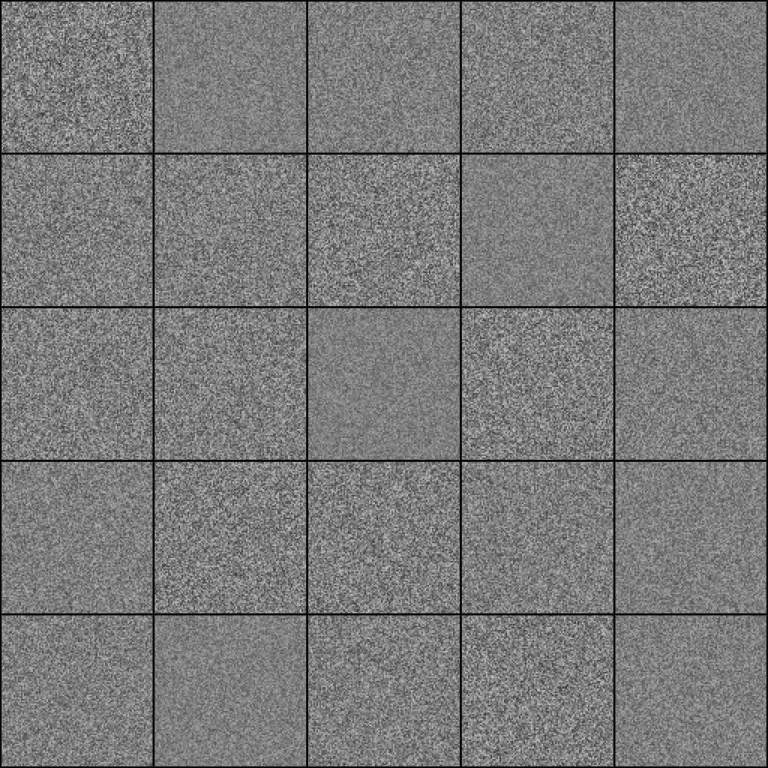
Write a WebGL 2 fragment shader that draws this pattern.

```glsl
#version 300 es
precision highp float;
precision highp int;

#define TILES 5
#define GRAINS 512.0
#define LINE_WIDTH 0.0027
#define BORDER_WIDTH 0.0021
#define GRAIN_STRENGTH 0.385
#define MID_GREY 0.495
#define LINE_GREY 0.015

uniform vec2 u_resolution;
out vec4 fragColor;

// Grain contrast of each tile, row by row from the bottom
const float TILE_CONTRAST[TILES * TILES] = float[](
    0.66, 0.48, 0.70, 0.80, 0.55,
    0.60, 0.79, 0.77, 0.69, 0.54,
    0.75, 0.74, 0.46, 0.80, 0.61,
    0.73, 0.72, 0.80, 0.49, 0.86,
    0.84, 0.49, 0.58, 0.68, 0.51);

// Integer hash of a lattice point to two values in 0..1
vec2 hash2(ivec2 cell) {
    uvec2 v = uvec2(cell) * 1664525u + 1013904223u;
    v.x += v.y * 1664525u;
    v.y += v.x * 1664525u;
    v ^= v >> 16u;
    v.x += v.y * 1664525u;
    v.y += v.x * 1664525u;
    v ^= v >> 16u;
    return vec2(v >> 8u) / 16777216.0;
}

// Two uniform values summed: a bell-like spread in -1..1
float speck(ivec2 cell) {
    vec2 h = hash2(cell);
    return h.x + h.y - 1.0;
}

// Fine grain, blended between lattice points
float grain(vec2 p) {
    p += 63.5;
    ivec2 cell = ivec2(floor(p));
    vec2 blend = smoothstep(0.0, 1.0, fract(p));
    float lower = mix(speck(cell), speck(cell + ivec2(1, 0)), blend.x);
    float upper = mix(speck(cell + ivec2(0, 1)), speck(cell + ivec2(1, 1)), blend.x);
    return mix(lower, upper, blend.y);
}

void main() {
    vec2 uv = gl_FragCoord.xy / u_resolution;
    vec2 tileUv = uv * float(TILES);

    // Noise with the contrast of its tile
    ivec2 tile = clamp(ivec2(tileUv), ivec2(0), ivec2(TILES - 1));
    float contrast = TILE_CONTRAST[tile.y * TILES + tile.x];
    float grey = MID_GREY + GRAIN_STRENGTH * contrast * grain(uv * GRAINS);

    // Dark lines centred on the tile edges, and a border inside the canvas
    vec2 edgeDistance = abs(fract(tileUv + 0.5) - 0.5) / float(TILES);
    vec2 borderDistance = min(uv, 1.0 - uv);
    vec2 depth = max(0.5 * LINE_WIDTH - edgeDistance, BORDER_WIDTH - borderDistance);
    vec2 coverage = clamp(depth * u_resolution + 0.5, 0.0, 1.0);
    grey = mix(grey, LINE_GREY, max(coverage.x, coverage.y));

    fragColor = vec4(vec3(clamp(grey, 0.0, 1.0)), 1.0);
}
```
